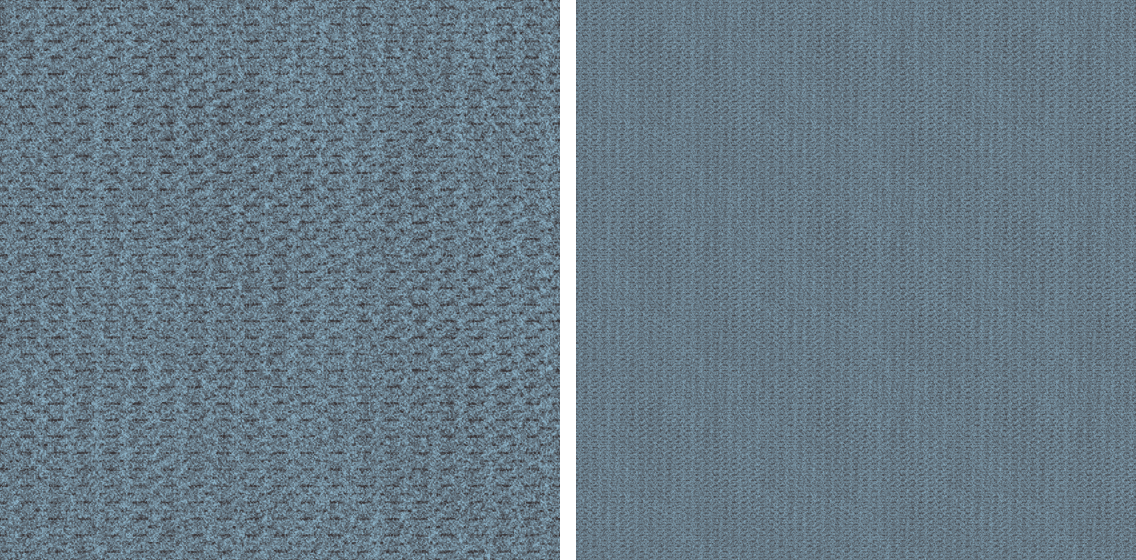
Left: one tile. Right: repeated 3 by 3.
This texture is drawn by a Shadertoy shader. Its source:

```glsl
// Heathered blue woven cloth: 20 by 34 repeats of a long dark float, with a
// split float half a repeat away, over softly leaning yarns. Wrapped value
// noise on straight and diagonal lattices gives fibres, so every edge tiles.

float hash(vec2 p) {
    return fract(sin(dot(p, vec2(12.9898, 78.233))) * 43758.5453);
}

// Value noise that repeats after a whole number of lattice cells
float wrapNoise(vec2 p, vec2 period) {
    vec2 i = floor(p), f = fract(p);
    f = f * f * (3.0 - 2.0 * f);
    vec2 a = mod(i, period), b = mod(i + 1.0, period);
    return mix(mix(hash(a), hash(vec2(b.x, a.y)), f.x),
               mix(hash(vec2(a.x, b.y)), hash(b), f.x), f.y);
}

// Dark gap with a narrow soft edge, measured in repeats
float dash(vec2 p, float halfLength) {
    float d = max((abs(p.x) - halfLength) * 1.7, abs(p.y) - 0.068);
    return 1.0 - smoothstep(-0.04, 0.04, d);
}

void mainImage(out vec4 fragColor, in vec2 fragCoord) {
    vec2 uv = fragCoord / iResolution.xy;
    vec2 repeats = vec2(20.0, 34.0);
    vec2 cell = uv * repeats;

    // Slightly uneven yarns
    cell.y += 0.05 * (wrapNoise(uv * vec2(100.0, 68.0), vec2(100.0, 68.0)) - 0.5);

    // Long floats, and split floats offset by half a repeat both ways
    vec2 longCell = cell + vec2(0.5, 0.0);
    vec2 splitCell = cell + vec2(0.0, 0.5);
    vec2 longPos = fract(longCell) - 0.5;
    vec2 splitPos = fract(splitCell) - 0.5;
    float longWear = hash(mod(floor(longCell), repeats) + 3.0);
    float splitWear = hash(mod(floor(splitCell), repeats) + 61.0);
    float longGap = dash(longPos, 0.25 + 0.03 * longWear) * (0.75 + 0.3 * longWear);
    float splitGap = dash(vec2(abs(splitPos.x) - 0.14, splitPos.y), 0.075)
                   * (0.75 + 0.3 * splitWear);

    // Warp threads cross each gap as small knots
    float knots = 0.86 + 0.14 * cos(50.2655 * cell.x);
    float gaps = max(longGap, splitGap) * knots;

    // Leaning yarns swell beside the long floats and between the split ones
    float lean = 0.10 * sin(6.2832 * cell.y);
    float swell = -cos(6.2832 * (cell.x + lean)) * (0.55 - 0.45 * cos(6.2832 * cell.y));

    // Fine twill and crossing fibres
    float twill = sin(6.2832 * (160.0 * uv.x + 136.0 * uv.y));
    vec2 diagonal = vec2(uv.x + uv.y, uv.x - uv.y);
    float fibre = wrapNoise(diagonal * vec2(170.0, 310.0), vec2(170.0, 310.0))
                + wrapNoise(diagonal * vec2(310.0, 170.0) + 0.5, vec2(310.0, 170.0)) - 1.0;
    float grain = wrapNoise(uv * 420.0, vec2(420.0)) - 0.5;

    float tone = 0.61 + 0.09 * swell + 0.05 * twill;
    tone += 0.42 * fibre + 0.72 * grain - 0.46 * gaps;

    vec3 charcoal = vec3(0.25, 0.248, 0.267);
    vec3 paleBlue = vec3(0.515, 0.648, 0.722);
    vec3 color = mix(charcoal, paleBlue, clamp(tone, -0.12, 1.12));
    // Float gaps lose some of their blue
    color = mix(color, vec3(dot(color, vec3(0.35, 0.45, 0.2))), 0.2 * gaps);
    fragColor = vec4(color, 1.0);
}
```
